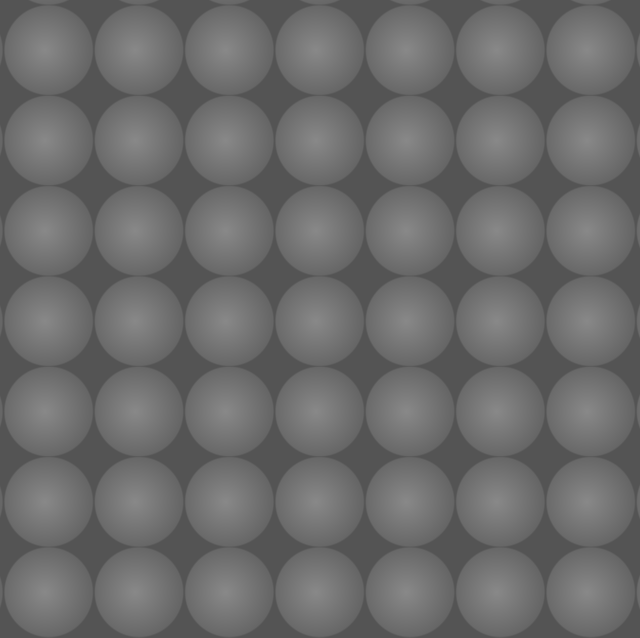
Write a Shadertoy shader that draws this pattern.

```glsl
// Square grid of softly shaded grey discs with off-centre highlights on a dark ground.

const float PERIOD = 0.1416;                    // grid spacing, in canvas heights
const vec2 FIRST_CENTER = vec2(0.0763, 0.0718); // lower-left disc
const vec2 DISC_RADII = vec2(0.490, 0.497);     // in grid cells
const vec2 HIGHLIGHT_OFFSET = vec2(-0.042, 0.0);

const vec3 GROUND = vec3(0.330);
const vec3 HIGHLIGHT = vec3(0.535);
const vec3 SHADE = vec3(0.400);

// Position inside a cell, with the disc centre at zero.
vec2 cellPosition(vec2 p, vec2 center, float period) {
    return fract((p - center) / period + 0.5) - 0.5;
}

// Approximate signed distance to an axis-aligned ellipse.
float ellipseDistance(vec2 p, vec2 radii) {
    return (length(p / radii) - 1.0) * min(radii.x, radii.y);
}

// Radial falloff from the highlight toward the rim.
vec3 discColor(vec2 p, vec2 highlight, float reach) {
    float falloff = clamp(length(p - highlight) / reach, 0.0, 1.0);
    return mix(HIGHLIGHT, SHADE, falloff);
}

void mainImage(out vec4 fragColor, in vec2 fragCoord) {
    vec2 uv = fragCoord / iResolution.y;
    vec2 cell = cellPosition(uv, FIRST_CENTER, PERIOD);

    // Soft rim, never narrower than one pixel
    float pixel = 1.0 / (iResolution.y * PERIOD);
    float softness = max(0.012, 0.8 * pixel);
    float edge = ellipseDistance(cell, DISC_RADII);
    float coverage = 1.0 - smoothstep(-softness, softness, edge);

    vec3 disc = discColor(cell, HIGHLIGHT_OFFSET, 0.51);
    fragColor = vec4(mix(GROUND, disc, coverage), 1.0);
}
```
